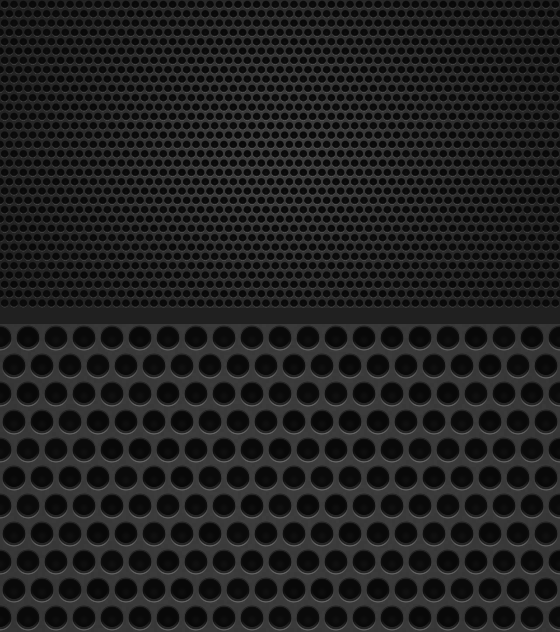
Top: the whole. Bottom: its middle third, enlarged.
Write a Shadertoy shader that draws this pattern.

```glsl
// Dark perforated metal sheet with staggered round holes under a soft central light.

const float COLUMNS = 60.0;      // hole pitches across the canvas
const float HOLE_RADIUS = 0.405; // in pitches
const float CORE_RADIUS = 0.345;
const float RIM_WIDTH = 0.045;

// Sine-free hash, 0 to 1
float hash21(vec2 p) {
    vec3 q = fract(p.xyx * 0.1031);
    q += dot(q, q.yzx + 33.33);
    return fract((q.x + q.y) * q.z);
}

// Coverage of a disc with an edge softened over the given width
float disc(vec2 p, float radius, float soft) {
    return 1.0 - smoothstep(-0.5 * soft, 0.5 * soft, length(p) - radius);
}

// Coverage of a ring centred on the given radius
float ring(vec2 p, float radius, float width, float soft) {
    float d = abs(length(p) - radius) - 0.5 * width;
    return 1.0 - smoothstep(-0.5 * soft, 0.5 * soft, d);
}

// Light pool, brightest in the middle of the canvas
float lightPool(vec2 uv) {
    vec2 c = (uv - 0.5) * vec2(2.0, 1.5);
    return mix(0.48, 1.0, exp(-1.5 * dot(c, c)));
}

// Brightness of one hole and the plate around it; p has y pointing up
float perforation(vec2 p, float plate, float light, float tone, float soft) {
    float slope = p.y / max(length(p), 0.001);
    float lower = smoothstep(0.1, 1.0, -slope);
    float upper = smoothstep(0.0, 1.0, slope);

    // Shadow above and highlight below the punched edge
    float rim = ring(p, HOLE_RADIUS + 0.02, RIM_WIDTH, soft);
    float shade = mix(plate, plate * 0.65, rim * upper);

    // Wall of the hole, catching light low down
    float wall = mix(0.055, 0.15, lower) * mix(0.7, 1.0, light);
    shade = mix(shade, wall, disc(p, HOLE_RADIUS, soft));

    // Deep core, set slightly upwards, with a faint glow at its floor
    float core = 0.035 * tone + 0.025 * light * disc(p + vec2(0.0, 0.08), 0.12, 0.2);
    shade = mix(shade, core, disc(p - vec2(0.0, 0.025), CORE_RADIUS, soft));

    return shade + rim * lower * 0.16 * mix(0.75, 1.0, light);
}

void mainImage(out vec4 fragColor, in vec2 fragCoord) {
    vec2 uv = fragCoord / iResolution.xy;
    float pixel = COLUMNS / iResolution.x;

    // Rows count downwards from the top edge
    vec2 grid = vec2(fragCoord.x, iResolution.y - fragCoord.y) * pixel;
    float row = floor(grid.y);
    grid.x += 0.5 * mod(row, 2.0);
    vec2 cell = floor(grid);
    vec2 local = (fract(grid) - 0.5) * vec2(1.0, -1.0);

    // Slight differences between holes and a fine grain on the plate
    float tone = mix(0.85, 1.15, hash21(cell));
    float grain = (hash21(floor(grid * 8.0)) - 0.5) * 0.012;

    float light = lightPool(uv);
    float plate = 0.235 * light + grain;
    float shade = perforation(local, plate, light, tone, max(pixel, 0.03));
    fragColor = vec4(vec3(shade), 1.0);
}
```
